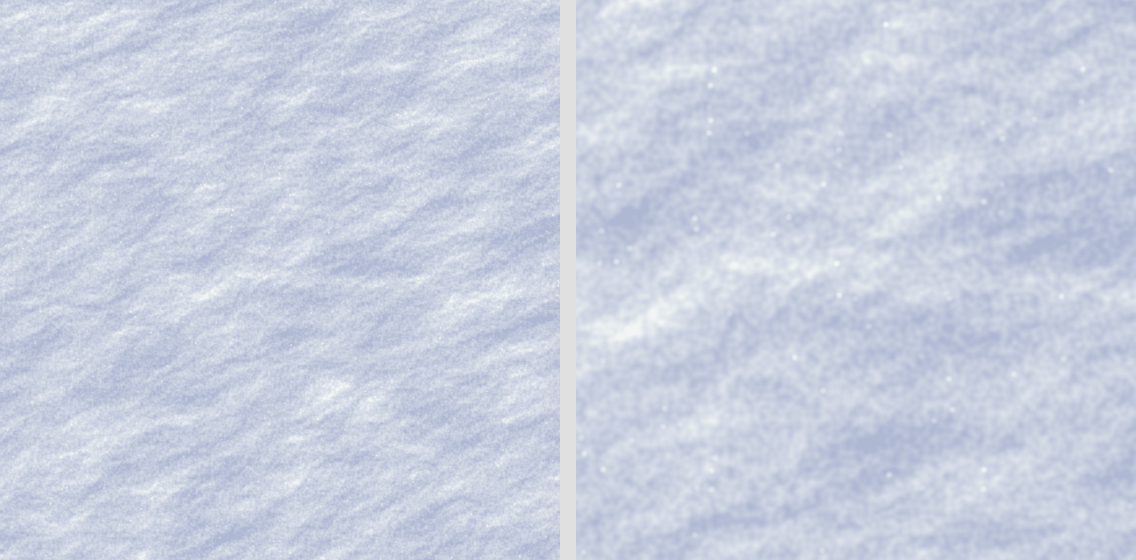
Left, the full canvas; right, a detail of the centre.
Reproduce this texture procedurally as a Shadertoy shader.

```glsl
// Wind-packed snow under soft daylight: a slanted, stretched noise height field
// is lit from the upper left by comparing heights along the light direction,
// then finished with fine crystal grain and a scatter of small glints.

vec2 hash2(vec2 cell) {
    vec3 h = fract(cell.xyx * vec3(0.1031, 0.1030, 0.0973));
    h += dot(h, h.yzx + 33.33);
    return fract((h.xx + h.yz) * h.zy);
}

float cornerSlope(vec2 cell, vec2 offset) {
    float angle = 6.2832 * hash2(cell).x;
    return dot(vec2(cos(angle), sin(angle)), offset);
}

// Gradient noise, roughly -0.6 to 0.6
float noise(vec2 p) {
    vec2 cell = floor(p), f = p - cell;
    vec2 s = f * f * f * (f * (f * 6.0 - 15.0) + 10.0);
    vec2 e = vec2(1.0, 0.0);
    float low = mix(cornerSlope(cell, f), cornerSlope(cell + e, f - e), s.x);
    float high = mix(cornerSlope(cell + e.yx, f - e.yx), cornerSlope(cell + 1.0, f - 1.0), s.x);
    return mix(low, high, s.y);
}

// Drifted lumps, longer along the wind than across it
float snowHeight(vec2 p) {
    p += 0.012 * vec2(noise(p * 13.0 + 5.0), noise(p * 13.0 + 40.0));
    vec2 wind = vec2(cos(0.46), sin(0.46));
    vec2 q = vec2(dot(p, wind) * 0.52, dot(p, vec2(-wind.y, wind.x)));
    float height = 0.0, amplitude = 1.0, frequency = 13.0;
    for (int i = 0; i < 5; i++) {
        height += amplitude * noise(q * frequency + 17.3 * float(i) + 60.0);
        amplitude *= 0.53;
        frequency *= 1.95;
        q.x *= 1.08;
    }
    return height;
}

// Sparse bright crystals, one candidate per cell
float glints(vec2 p) {
    vec2 cell = floor(p), r = hash2(cell + 300.0);
    vec2 center = 0.3 + 0.4 * hash2(cell + 700.0);
    float dist = length(p - cell - center);
    return step(0.90, r.x) * r.y * (1.0 - smoothstep(0.06, 0.28, dist));
}

void mainImage(out vec4 fragColor, in vec2 fragCoord) {
    vec2 uv = fragCoord / iResolution.y;
    vec2 ground = vec2(uv.x, uv.y + 0.12 * uv.y * uv.y);

    // Relief lighting plus the brightness of raised snow
    vec2 towardLight = vec2(-0.35, 0.94);
    float height = snowHeight(ground);
    float relief = height - snowHeight(ground + towardLight * 0.008);
    float broad = noise(uv * 4.0 + 20.0) + 0.6 * noise(uv * 9.0 + 90.0);
    float tone = 4.6 * relief + 1.5 * height + 0.8 * broad;
    tone += 0.12 * max(tone, 0.0) * tone - 0.06;

    // Crystal grain and glints
    tone += 1.5 * noise(uv * 215.0 + 11.0) + 1.1 * noise(uv * 120.0 + 31.0);
    tone += 2.3 * glints(uv * 105.0);
    tone = clamp(tone, -2.3, 3.6);

    vec3 snow = vec3(0.786, 0.814, 0.878);
    vec3 tint = vec3(0.044, 0.041, 0.022);
    fragColor = vec4(snow + tint * tone, 1.0);
}
```
